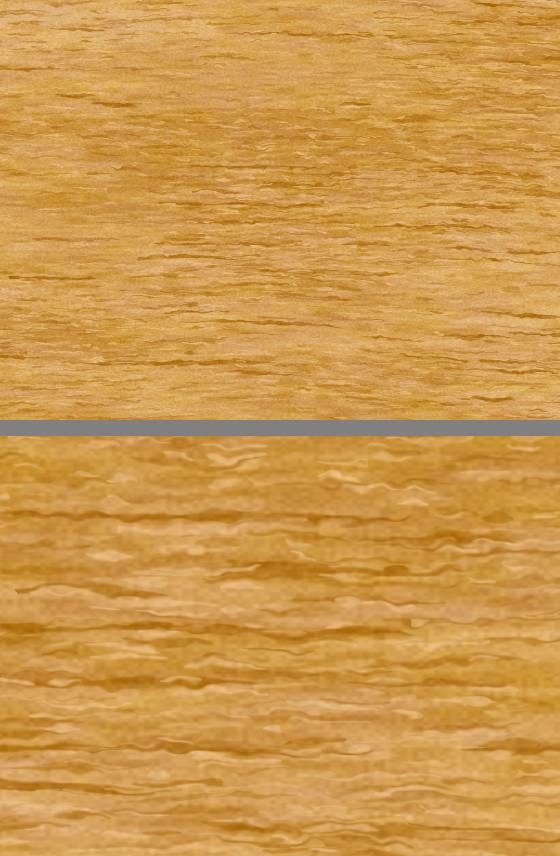
Top, the full canvas; bottom, a detail of the centre.
A WebGL 1 fragment shader for this texture:

```glsl
precision highp float;
// Honey-coloured oak veneer with nearly horizontal grain.
// Stretched noise makes the soft bands; jittered grids of tapered strokes
// make the dark pores, the short dashes and the pale flecks on top.

uniform vec2 u_resolution;

#define GRAIN_SLOPE 0.014
#define GRAIN_WAVE 0.030
#define BAND_CONTRAST 2.1
#define PORE_DENSITY 0.36
#define DASH_DENSITY 0.46
#define FLECK_DENSITY 0.55
#define EDGE_SOFTNESS 0.0016
#define EDGE_RAGGEDNESS 0.0065
#define SPECKLE 0.075
#define ROSE_AMOUNT 1.0

const vec3 UMBER = vec3(0.665, 0.405, 0.03);
const vec3 OCHRE = vec3(0.785, 0.56, 0.225);
const vec3 HONEY = vec3(0.838, 0.636, 0.345);
const vec3 CREAM = vec3(0.875, 0.70, 0.45);
const vec3 FLECK = vec3(0.91, 0.735, 0.51);
const vec3 ROSE_SHIFT = vec3(-0.01, -0.025, 0.12);

vec3 hash3(vec2 p) {
  vec3 q = fract(p.xyx * vec3(0.1031, 0.1030, 0.0973));
  q += dot(q, q.yxz + 33.33);
  return fract((q.xxy + q.yzz) * q.zyx);
}

float noise(vec2 p) {
  vec2 cell = floor(p);
  vec2 f = fract(p);
  f = f * f * (3.0 - 2.0 * f);
  float low = mix(hash3(cell).x, hash3(cell + vec2(1.0, 0.0)).x, f.x);
  float high = mix(hash3(cell + vec2(0.0, 1.0)).x, hash3(cell + 1.0).x, f.x);
  return mix(low, high, f.y);
}

// Coverage of tapered horizontal strokes, one candidate per grid cell.
float strokes(vec2 p, vec2 size, float halfWidth, float density, float seed) {
  float soft = max(EDGE_SOFTNESS, 0.6 / u_resolution.y);
  vec2 home = floor(p / size);
  float cover = 0.0;
  for (int j = -1; j <= 1; j++) {
    for (int i = -1; i <= 1; i++) {
      vec2 id = home + vec2(float(i), float(j));
      vec3 place = hash3(id + seed);
      vec3 style = hash3(id + seed + 71.7);
      vec2 center = (id + place.xy) * size;
      float along = (p.x - center.x) / (size.x * mix(0.2, 0.95, place.z * place.z));
      float taper = sqrt(max(1.0 - along * along, 0.0));
      float width = halfWidth * mix(0.55, 1.3, style.y) * taper;
      float bend = (style.z - 0.5) * size.y * 0.2 * along;
      float edge = abs(p.y - center.y + bend) - width;
      float ink = 1.0 - smoothstep(-soft, soft, edge);
      ink *= smoothstep(0.0, 0.35, taper) * step(style.x, density);
      cover = max(cover, ink * mix(0.4, 1.0, style.z));
    }
  }
  return cover;
}

void main() {
  vec2 p = gl_FragCoord.xy / u_resolution.y + vec2(3.0, 5.0);

  // Follow the grain: a slight fall to the right and slow waves.
  vec2 g = p;
  g.y += GRAIN_SLOPE * p.x + GRAIN_WAVE * noise(p * vec2(2.2, 4.0));
  vec2 ragged = g;
  ragged.y += EDGE_RAGGEDNESS * (noise(p * vec2(75.0, 190.0)) - 0.5);
  ragged.y += 0.007 * (noise(p * vec2(18.0, 26.0)) - 0.5);
  ragged.x += 0.012 * (noise(p * vec2(60.0, 230.0) + 53.0) - 0.5);

  // Soft bands from broad to fine.
  float tone = 0.36 * noise(g * vec2(1.6, 8.0))
             + 0.30 * noise(g * vec2(5.0, 38.0) + 17.0)
             + 0.34 * noise(g * vec2(22.0, 150.0) + 41.0);
  tone = clamp(0.51 + BAND_CONTRAST * (tone - 0.5), 0.0, 1.0);
  vec3 color = mix(OCHRE, HONEY, smoothstep(0.0, 0.5, tone));
  color = mix(color, CREAM, smoothstep(0.5, 1.0, tone));
  float rose = 0.6 * noise(g * vec2(7.0, 40.0) + 83.0)
             + 0.4 * noise(g * vec2(30.0, 120.0) + 97.0);
  color += ROSE_AMOUNT * ROSE_SHIFT * (rose - 0.5);

  // Pores gather in some zones and leave others calm.
  float crowd = noise(g * vec2(2.2, 7.0) + 29.0);
  float gather = mix(0.3, 1.55, smoothstep(0.2, 0.75, crowd));

  float dashes = strokes(ragged, vec2(0.075, 0.016), 0.0025, DASH_DENSITY * gather, 37.0);
  color = mix(color, UMBER, 0.6 * dashes);

  float pores = strokes(ragged, vec2(0.25, 0.037), 0.0044, PORE_DENSITY * gather, 59.0);
  float fiber = mix(0.45, 1.1, noise(g * vec2(40.0, 200.0) + 7.0));
  color = mix(color, UMBER, min(pores * fiber * 1.05, 1.0));

  float flecks = strokes(ragged, vec2(0.052, 0.013), 0.0022, FLECK_DENSITY * gather, 11.0);
  color = mix(color, FLECK, 0.8 * flecks);

  // Fine speckle of the wood surface.
  color += SPECKLE * (noise(p * vec2(230.0, 340.0)) - 0.5);
  gl_FragColor = vec4(color, 1.0);
}
```
